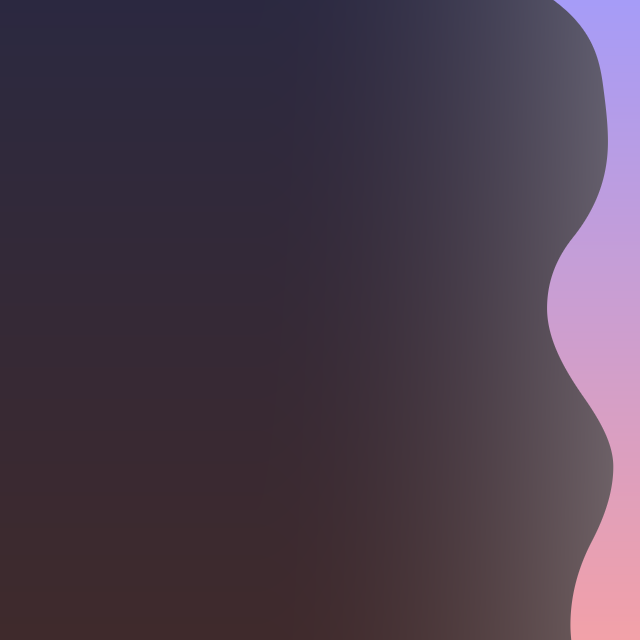
Reproduce this background procedurally as a WebGL 1 fragment shader.

```glsl
precision highp float;
// A dark translucent panel with a wavy right edge over a violet to pink gradient.

uniform vec2 u_resolution;

// Cubic curve between two knots: (depth from top, edge position, slope).
float hermite(float depth, vec3 a, vec3 b) {
  float span = b.x - a.x;
  float t = clamp((depth - a.x) / span, 0.0, 1.0);
  float rise = t * t * (3.0 - 2.0 * t);
  float startBend = t * (1.0 - t) * (1.0 - t);
  float endBend = t * t * (t - 1.0);
  return mix(a.y, b.y, rise) + span * (startBend * a.z + endBend * b.z);
}

// Horizontal position of the panel edge at a given depth.
float panelEdge(float depth) {
  vec3 top = vec3(0.0, 0.8646, 1.35);
  vec3 shoulder = vec3(0.1367, 0.9427, 0.13);
  vec3 upperCrest = vec3(0.2214, 0.9499, 0.0);
  vec3 upperFall = vec3(0.3711, 0.8952, -0.8);
  vec3 hollow = vec3(0.4818, 0.8548, 0.0);
  vec3 lowerRise = vec3(0.6198, 0.9115, 0.7);
  vec3 lowerCrest = vec3(0.7292, 0.9583, 0.0);
  vec3 lowerFall = vec3(0.8464, 0.9245, -0.52);
  vec3 foot = vec3(0.9766, 0.8913, 0.0);

  if (depth < shoulder.x) return hermite(depth, top, shoulder);
  if (depth < upperCrest.x) return hermite(depth, shoulder, upperCrest);
  if (depth < upperFall.x) return hermite(depth, upperCrest, upperFall);
  if (depth < hollow.x) return hermite(depth, upperFall, hollow);
  if (depth < lowerRise.x) return hermite(depth, hollow, lowerRise);
  if (depth < lowerCrest.x) return hermite(depth, lowerRise, lowerCrest);
  if (depth < lowerFall.x) return hermite(depth, lowerCrest, lowerFall);
  if (depth < foot.x) return hermite(depth, lowerFall, foot);
  return hermite(depth, foot, vec3(1.0, 0.8926, 0.1));
}

void main() {
  vec2 uv = gl_FragCoord.xy / u_resolution;
  float depth = 1.0 - uv.y;

  // Vertical backdrop gradient
  vec3 backdrop = mix(vec3(0.65, 0.61, 0.97), vec3(0.95, 0.63, 0.66), depth);

  // Darkened panel with a pale sheen growing towards its edge
  float sheen = 0.26 * pow(clamp((uv.x - 0.4) / 0.56, 0.0, 1.0), 1.9);
  vec3 panel = mix(backdrop * 0.26, vec3(1.0), sheen);

  // Smooth edge, corrected for the slope of the curve
  float edge = panelEdge(depth);
  float slope = (panelEdge(depth + 0.001) - edge) / 0.001;
  float inside = (edge - uv.x) / sqrt(1.0 + slope * slope);
  float coverage = clamp(inside * u_resolution.x + 0.5, 0.0, 1.0);

  gl_FragColor = vec4(mix(backdrop, panel, coverage), 1.0);
}
```
